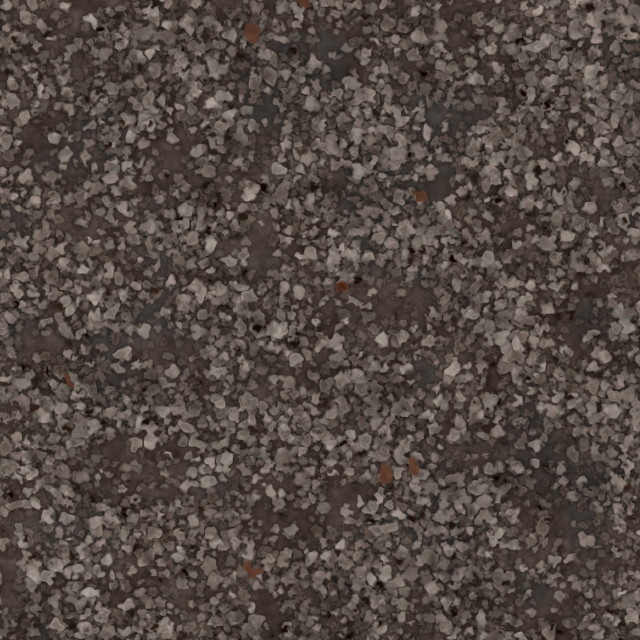
A Shadertoy shader for this texture:

```glsl
// Dark speckled granite: a brown-grey matrix covered by layers of soft, irregular
// mineral grains. Each layer scatters warped ellipses on a jittered grid; faint
// seams, black specks, a few rusty grains and broad and fine mottles complete it.

vec3 hash3(vec2 cell, float seed) {
    vec3 h = fract(vec3(cell.xyx + seed * 17.31) * vec3(0.1031, 0.1030, 0.0973));
    h += dot(h, h.yxz + 33.33);
    return fract((h.xxy + h.yzz) * h.zyx);
}

float valueNoise(vec2 p, float seed) {
    vec2 cell = floor(p), f = fract(p);
    f = f * f * (3.0 - 2.0 * f);
    float low = mix(hash3(cell, seed).x, hash3(cell + vec2(1, 0), seed).x, f.x);
    float high = mix(hash3(cell + vec2(0, 1), seed).x, hash3(cell + vec2(1, 1), seed).x, f.x);
    return mix(low, high, f.y);
}

float fractalNoise(vec2 p, float seed) {
    float sum = 0.0, weight = 0.55;
    for (int octave = 0; octave < 3; octave++) {
        sum += weight * valueNoise(p, seed + float(octave));
        p = p * 2.03 + 7.7;
        weight *= 0.5;
    }
    return sum;
}

// Warm stone grey whose red channel equals the tone
vec3 stoneColour(float tone) {
    return vec3(tone, tone - 0.04, tone - 0.068);
}

mat2 rotation(float angle) {
    float c = cos(angle), s = sin(angle);
    return mat2(c, s, -s, c);
}

// Paints one layer of grains over the base; radii are in grid cells
vec3 paintGrains(vec3 base, vec2 uv, float scale, float share, vec2 radii,
                 vec2 tones, vec3 tint, float seed) {
    vec2 p = uv * scale;
    vec2 warp = vec2(valueNoise(p * 2.6, seed + 3.0), valueNoise(p * 2.6, seed + 4.0)) - 0.5;
    float softness = 0.0028 * scale;
    for (int y = -1; y <= 1; y++)
    for (int x = -1; x <= 1; x++) {
        vec2 cell = floor(p) + vec2(x, y);
        vec3 place = hash3(cell, seed);
        vec3 look = hash3(cell, seed + 1.0);
        vec3 kind = hash3(cell, seed + 2.0);
        vec2 centre = cell + 0.1 + 0.8 * place.xy;

        // Grains gather in clusters
        float cluster = valueNoise(centre / scale * 17.0, 5.0);
        if (place.z > share * (0.15 + 1.7 * cluster)) continue;

        float stretch = mix(0.8, 1.25, kind.x);
        vec2 q = rotation(6.2832 * look.x) * (p - centre + warp * 0.5);
        float radius = mix(radii.x, radii.y, look.y);
        float edge = length(q * vec2(stretch, 1.0 / stretch)) - radius;

        // Faint seam around the grain, then its body with a duller core on some
        float seam = 1.0 - smoothstep(0.0, 1.6 * softness, abs(edge - softness));
        float body = 1.0 - smoothstep(-softness, softness, edge);
        float core = smoothstep(0.0, 0.3, -edge) * step(0.65, kind.y);
        float tone = mix(tones.x, tones.y, look.z) - 0.08 * core;
        vec3 hue = mix(vec3(0.010, -0.006, -0.006), vec3(-0.006, 0.005, 0.002), kind.z);
        base *= 1.0 - 0.11 * seam;
        base = mix(base, stoneColour(tone) + hue + tint, body);
    }
    return base;
}

// Dark ground with purplish brown and blue-grey patches
vec3 matrixColour(vec2 uv) {
    float cloud = fractalNoise(uv * 34.0, 40.0);
    vec3 colour = stoneColour(mix(0.185, 0.335, cloud)) + vec3(0.004, -0.003, 0.004);
    float bluePatch = smoothstep(0.58, 0.82, valueNoise(uv * 12.0, 46.0));
    return mix(colour, vec3(0.225, 0.22, 0.21), 0.6 * bluePatch);
}

void mainImage(out vec4 fragColor, in vec2 fragCoord) {
    vec2 uv = fragCoord / iResolution.y;
    vec3 noTint = vec3(0.0);
    vec3 rust = vec3(0.03, -0.05, -0.08);

    // Ground and grains, from fine and dull to coarse and pale
    vec3 colour = matrixColour(uv);
    colour = paintGrains(colour, uv, 92.0, 0.62, vec2(0.32, 0.54), vec2(0.27, 0.43), noTint, 60.0);
    colour = paintGrains(colour, uv, 62.0, 0.62, vec2(0.28, 0.52), vec2(0.32, 0.54), noTint, 70.0);
    colour = paintGrains(colour, uv, 44.0, 0.42, vec2(0.24, 0.50), vec2(0.42, 0.58), noTint, 80.0);
    colour = paintGrains(colour, uv, 78.0, 0.20, vec2(0.26, 0.44), vec2(0.28, 0.54), noTint, 90.0);

    // Black specks and rare rusty grains
    colour = paintGrains(colour, uv, 60.0, 0.07, vec2(0.12, 0.38), vec2(0.11, 0.17), noTint, 100.0);
    colour = paintGrains(colour, uv, 34.0, 0.003, vec2(0.30, 0.44), vec2(0.29, 0.34), rust, 110.0);

    // Broad tonal drift and fine crystalline mottle
    float drift = fractalNoise(uv * 13.0, 130.0) - 0.48;
    float mottle = fractalNoise(uv * 105.0, 120.0) - 0.48;
    colour *= 1.02 + 0.32 * drift + 0.42 * mottle;

    fragColor = vec4(clamp(colour, 0.0, 1.0), 1.0);
}
```
